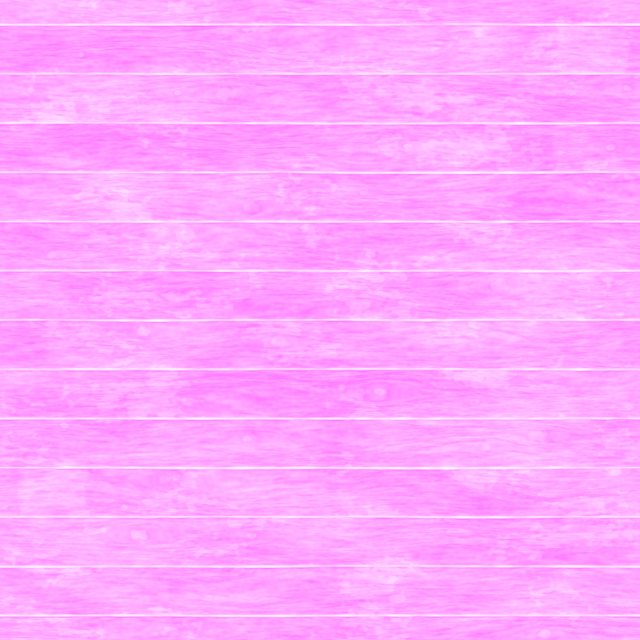
This texture is drawn by a Shadertoy shader. Its source:

```glsl
// Thirteen horizontal pink painted wood planks with grain, knots, worn paint and pale seams.
#define PLANKS 13.0
#define KNOTS 3
#define BASE_GREEN 0.645
#define TONE_AMOUNT 0.13
#define GRAIN_AMOUNT 0.13
#define WEAR_AMOUNT 0.075
#define KNOT_AMOUNT 0.075
#define SEAM_HALF_WIDTH 0.0013
#define SEAM_GREEN 0.92

vec2 hash2(vec2 p) {
    vec3 q = fract(p.xyx * vec3(0.1031, 0.1030, 0.0973));
    q += dot(q, q.yzx + 33.33);
    return fract((q.xx + q.yz) * q.zy);
}

// Gradient at a lattice corner, dotted with the offset from it.
float corner(vec2 cell, vec2 offset, float period) {
    cell.x = mod(cell.x, period);
    float angle = 6.28318 * hash2(cell + 7.0).x;
    return dot(vec2(cos(angle), sin(angle)), offset);
}

// Gradient noise that repeats across the canvas; freq.x must be whole.
float noise(vec2 p, vec2 freq, float seed) {
    p = p * freq + vec2(0.0, seed);
    vec2 i = floor(p), f = fract(p);
    vec2 u = f * f * f * (f * (f * 6.0 - 15.0) + 10.0);
    vec2 e = vec2(1.0, 0.0);
    float low = mix(corner(i, f, freq.x), corner(i + e, f - e, freq.x), u.x);
    float high = mix(corner(i + e.yx, f - e.yx, freq.x),
                     corner(i + 1.0, f - 1.0, freq.x), u.x);
    return mix(low, high, u.y);
}

// Light knots with a dark rim; also bends the grain coordinate around them.
float knots(vec2 p, float plank, inout float grainY) {
    float shade = 0.0;
    for (int k = 0; k < KNOTS; k++) {
        vec2 place = hash2(vec2(plank * 3.7 + 11.0, float(k) * 19.3 + 5.0));
        vec2 kind = hash2(vec2(float(k) * 8.1 + 3.0, plank * 5.9 + 41.0));
        float radius = mix(0.0035, 0.017, kind.x * kind.x);
        vec2 d = p - vec2(place.x, mix(0.2, 0.8, place.y));
        d.x -= round(d.x);
        d = d * vec2(0.8, 1.25 / PLANKS) / radius;
        float r = length(d) + 0.7 * noise(p, vec2(90.0, 7.0), plank * 31.0);
        float solid = smoothstep(1.15, 0.65, r);
        float rim = exp(-9.0 * (r - 1.2) * (r - 1.2));
        shade += mix(0.4, 1.0, kind.y) * (solid - 0.35 * rim);
        grainY -= d.y * radius * PLANKS * 0.6 * exp(-dot(d * d, vec2(0.06, 0.25)));
    }
    return shade;
}

// Wood tone, curved figure and fine fibres.
float woodGrain(vec2 p, float seed) {
    float tone = noise(p, vec2(3.0, 0.7), seed) + 0.6 * noise(p, vec2(9.0, 2.0), seed + 9.0);
    float bend = noise(p, vec2(4.0, 1.3), seed + 17.0);
    float figure = sin(p.y * 26.0 + bend * 24.0) * smoothstep(-0.2, 0.4, bend);
    vec2 bent = p + vec2(0.0, 0.2 * bend);
    float fibre = noise(bent, vec2(14.0, 8.0), seed + 23.0)
                + 0.9 * noise(bent, vec2(38.0, 17.0), seed + 31.0)
                + 0.5 * noise(bent, vec2(110.0, 20.0), seed + 47.0);
    float pores = smoothstep(0.2, 0.45, noise(bent, vec2(24.0, 15.0), seed + 53.0));
    return TONE_AMOUNT * tone + GRAIN_AMOUNT * fibre * 0.8 + 0.014 * figure - 0.05 * pores;
}

// Ragged pale flakes, plus a square-ended pale strip on some planks.
float wornPaint(vec2 p, float plank, float seed) {
    float ragged = noise(p, vec2(34.0, 5.0), seed + 61.0)
                 + 0.7 * noise(p, vec2(85.0, 11.0), seed + 67.0);
    float area = noise(p, vec2(6.0, 1.1), seed + 71.0);
    float flakes = smoothstep(0.2, 0.36, area + 0.5 * ragged);
    vec2 pick = hash2(vec2(plank * 6.3 + 2.0, 77.0));
    float dx = p.x - pick.x;
    dx = abs(dx - round(dx)) + 0.012 * ragged;
    float strip = smoothstep(0.056, 0.05, dx) * step(0.7, pick.y);
    return max(flakes, 0.75 * strip);
}

// Pale joint with a thin dark lip below and a soft pale edge.
float addSeam(float green, float x, float v, float pixel) {
    float seamId = mod(round(v), PLANKS);
    vec2 along = vec2(x, 0.5);
    float sway = noise(along, vec2(5.0, 1.0), seamId * 13.0);
    float chip = noise(along, vec2(40.0, 1.0), seamId * 13.0 + 5.0);
    float d = (v - round(v)) / PLANKS + 0.0014 * sway;
    float halfWidth = SEAM_HALF_WIDTH * (1.0 + 0.7 * chip + 0.5 * sway);
    float core = smoothstep(pixel, -pixel, abs(d) - halfWidth);
    float lip = smoothstep(0.0007 + pixel, 0.0, abs(d + 0.003));
    green += 0.07 * exp(-abs(d) / 0.0025) - (0.07 + 0.1 * chip) * lip;
    return mix(green, SEAM_GREEN + 0.1 * chip, core * (0.88 + 0.3 * sway));
}

void mainImage(out vec4 fragColor, in vec2 fragCoord) {
    vec2 uv = fragCoord / iResolution.xy;
    float v = uv.y * PLANKS + 0.5;
    float plank = mod(floor(v), PLANKS);
    float seed = plank * 97.0;
    vec2 p = vec2(uv.x, fract(v));

    // Build up the board surface.
    float grainY = p.y;
    float knotShade = knots(p, plank, grainY);
    float green = BASE_GREEN + 0.03 * (hash2(vec2(plank, 29.0)).x - 0.5);
    green += woodGrain(vec2(p.x, grainY), seed);
    green += WEAR_AMOUNT * wornPaint(p, plank, seed) + KNOT_AMOUNT * knotShade;
    green = clamp(green, 0.49, 0.86);

    green = addSeam(green, uv.x, v, 1.0 / iResolution.y);
    fragColor = vec4(1.0, clamp(green, 0.0, 1.0), 1.0, 1.0);
}
```
